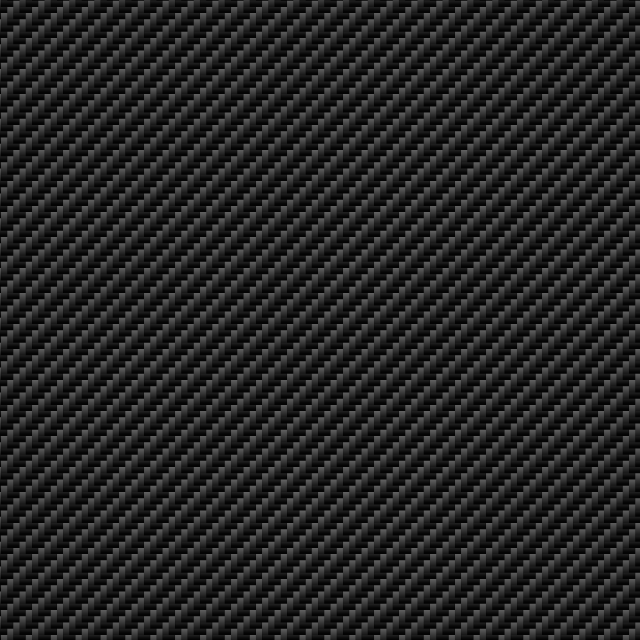
This texture is drawn by a WebGL 1 fragment shader. Its source:

```glsl
precision highp float;
// Carbon fibre twill: light upright threads and dark level threads, each
// passing over two and under two, stepped by one cell to form diagonals.
// Threads are vertical gradients under a soft, slightly uneven light.

uniform vec2 u_resolution;

const float REPEATS = 25.73;             // weave repeats across the canvas
const float CELLS = 4.0;                 // threads per repeat
const vec2 WEAVE_SHIFT = vec2(0.15, 0.11);
const int SAMPLES = 4;                   // samples per pixel side

const float WARP_TOP = 0.385;
const float WARP_BOTTOM = 0.09;
const float WEFT_TOP = 0.135;
const float WEFT_BOTTOM = 0.012;

// 1 inside a thread, falling to 0 at both ends of the 0..1 range
float endShade(float t, float width) {
    return smoothstep(0.0, width, min(t, 1.0 - t));
}

// Upright thread: along runs down its length, across spans its width
float warpShade(float along, float across) {
    float seam = mix(0.9, 1.0, endShade(across, 0.1));
    return mix(WARP_TOP, WARP_BOTTOM, along) * seam;
}

// Level thread: along runs to the right, across runs down its width
float weftShade(float along, float across) {
    float tuck = mix(0.7, 1.0, endShade(along, 0.08));
    return mix(WEFT_TOP, WEFT_BOTTOM, smoothstep(-0.15, 0.85, across)) * tuck;
}

// Brightness of the weave; p is in cells, with y pointing down
float weave(vec2 p) {
    vec2 cell = floor(p);
    vec2 local = p - cell;
    float phase = mod(cell.x + cell.y, CELLS);
    if (phase > 1.5) {
        return warpShade((phase - 2.0 + local.y) * 0.5, local.x);
    }
    return weftShade((phase + local.x) * 0.5, local.y);
}

float hash(vec2 p) {
    return fract(sin(dot(p, vec2(127.1, 311.7))) * 43758.55);
}

// Smooth value noise from 0 to 1
float noise(vec2 p) {
    vec2 cell = floor(p);
    vec2 f = smoothstep(0.0, 1.0, p - cell);
    float low = mix(hash(cell), hash(cell + vec2(1.0, 0.0)), f.x);
    float high = mix(hash(cell + vec2(0.0, 1.0)), hash(cell + 1.0), f.x);
    return mix(low, high, f.y);
}

// Gentle light: brightest in the middle, with slow unevenness
float softLight(vec2 uv) {
    float glow = 1.0 - smoothstep(0.1, 0.75, length(uv - 0.5));
    return 0.96 + 0.05 * glow + 0.06 * (noise(uv * 9.0) - 0.5);
}

void main() {
    float cellsPerPixel = REPEATS * CELLS / u_resolution.x;
    vec2 corner = gl_FragCoord.xy - 0.5;
    float total = 0.0;

    // Average a grid of samples over the pixel
    for (int j = 0; j < SAMPLES; j++) {
        for (int i = 0; i < SAMPLES; i++) {
            vec2 offset = (vec2(float(i), float(j)) + 0.5) / float(SAMPLES);
            vec2 pixel = corner + offset;
            pixel.y = u_resolution.y - pixel.y;
            total += weave(pixel * cellsPerPixel - WEAVE_SHIFT);
        }
    }

    float grey = total / float(SAMPLES * SAMPLES);
    grey *= softLight(gl_FragCoord.xy / u_resolution);
    gl_FragColor = vec4(vec3(grey), 1.0);
}
```
